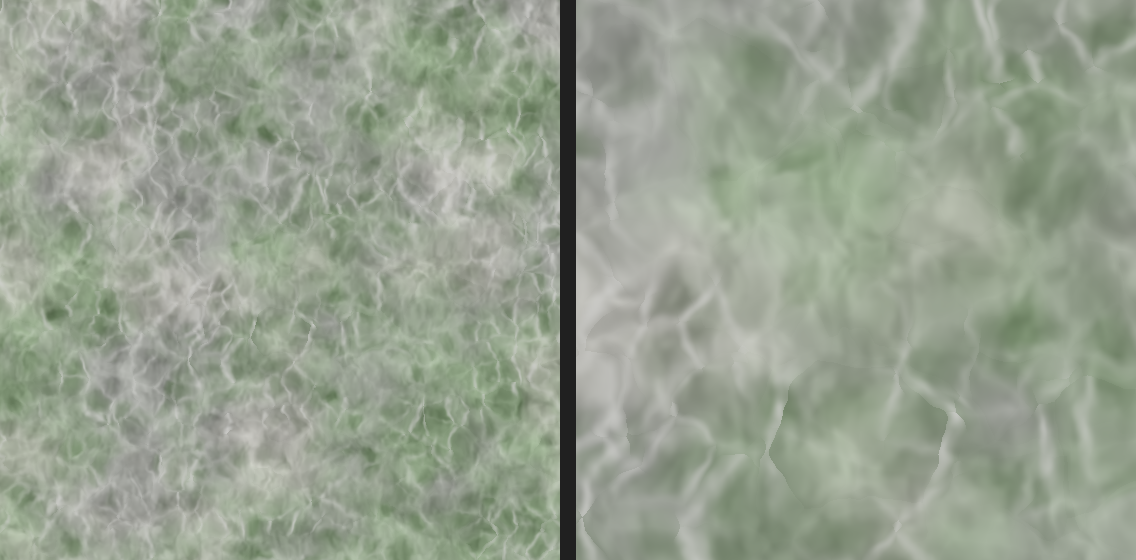
Left, the full canvas; right, a detail of the centre.
Reproduce this texture procedurally as a WebGL 1 fragment shader.

```glsl
precision highp float;

uniform vec2 u_resolution;

const vec3 GREY = vec3(0.602, 0.612, 0.590);
const vec3 GREEN = vec3(0.535, 0.605, 0.500);
const vec3 PALE = vec3(0.740, 0.730, 0.705);
const vec3 VEIN = vec3(0.800, 0.800, 0.790);

const float BROAD_SCALE = 3.5;
const float PATCH_SCALE = 9.0;
const float MOTTLE_SCALE = 20.0;
const float LARGE_CELLS = 15.0;
const float SMALL_CELLS = 25.0;
const vec2 GRAIN_SCALE = vec2(150.0, 90.0);
const float WARP = 0.030;
const float VEIN_WIDTH = 0.14;
const float PIT_DEPTH = 0.085;
const float MOTTLE_CONTRAST = 0.26;
const float GRAIN_CONTRAST = 0.075;

float hash(vec2 p) {
  vec3 q = fract(p.xyx * 0.1031);
  q += dot(q, q.yzx + 33.33);
  return fract((q.x + q.y) * q.z);
}

vec2 hash2(vec2 p) {
  return vec2(hash(p), hash(p + 71.7));
}

float noise(vec2 p) {
  vec2 i = floor(p);
  vec2 f = fract(p);
  f = f * f * (3.0 - 2.0 * f);
  float low = mix(hash(i), hash(i + vec2(1.0, 0.0)), f.x);
  float high = mix(hash(i + vec2(0.0, 1.0)), hash(i + 1.0), f.x);
  return mix(low, high, f.y);
}

float fbm(vec2 p) {
  float sum = 0.0;
  float amplitude = 0.533;
  for (int i = 0; i < 4; i++) {
    sum += amplitude * noise(p);
    p = mat2(1.6, 1.2, -1.2, 1.6) * p + 17.3;
    amplitude *= 0.5;
  }
  return sum;
}

// x: centre distance, y: border distance, z: cell random, w: border uprightness
vec4 cells(vec2 p) {
  vec2 home = floor(p);
  vec2 nearest = vec2(9.0);
  vec2 second = vec2(9.0);
  vec2 id = home;
  for (int y = -1; y <= 1; y++) {
    for (int x = -1; x <= 1; x++) {
      vec2 cell = home + vec2(float(x), float(y));
      vec2 offset = cell + hash2(cell) - p;
      if (dot(offset, offset) < dot(nearest, nearest)) {
        second = nearest;
        nearest = offset;
        id = cell;
      } else if (dot(offset, offset) < dot(second, second)) {
        second = offset;
      }
    }
  }
  vec2 across = normalize(second - nearest);
  float border = dot(0.5 * (nearest + second), across);
  return vec4(length(nearest), border, hash(id + 37.1), abs(across.x));
}

// Soft dark hollow, stronger in some cells
float pit(vec4 cell) {
  float core = 1.0 - smoothstep(0.10, 0.60, cell.x);
  return core * smoothstep(0.0, 0.20, cell.y) * smoothstep(0.15, 0.95, cell.z);
}

// Thin border line, mostly upright
float vein(vec4 cell) {
  float line = 1.0 - smoothstep(0.0, VEIN_WIDTH, cell.y);
  return line * mix(0.15, 1.0, cell.w * cell.w);
}

void main() {
  vec2 p = gl_FragCoord.xy / u_resolution.y;
  vec2 wobble = vec2(fbm(p * 22.0), fbm(p * 22.0 + 53.0)) - 0.5;
  vec2 q = p + WARP * wobble;

  vec4 large = cells(q * LARGE_CELLS);
  vec4 small = cells(q * SMALL_CELLS + 11.0);
  float pits = 0.6 * pit(large) + 0.8 * pit(small);
  float rims = exp(-7.0 * large.y) + 0.7 * exp(-6.0 * small.y);

  // Broad colour drift
  float drift = fbm(p * BROAD_SCALE + 5.0);
  float patches = fbm(q * PATCH_SCALE + 29.0);
  float greenness = 0.45 + 2.2 * (drift - 0.5) + 2.0 * (patches - 0.5) + 0.5 * pits;
  vec3 color = mix(GREY, GREEN, clamp(greenness, 0.0, 1.2));

  // Pale clouds
  float cloud = fbm(q * 6.0 + 83.0);
  color = mix(color, PALE, 0.60 * smoothstep(0.48, 0.78, cloud));

  // Mottling, hollows and rims
  float mottle = fbm(q * MOTTLE_SCALE + 41.0) - 0.5;
  float grain = noise(p * GRAIN_SCALE + 3.0 * wobble) - 0.5;
  color += MOTTLE_CONTRAST * mottle + GRAIN_CONTRAST * grain;
  color += 0.035 * rims - PIT_DEPTH * pits;

  // Broken bright veins
  float largeMask = smoothstep(0.48, 0.75, noise(p * 12.0 + 7.0));
  float smallMask = smoothstep(0.52, 0.80, noise(p * 15.0 + 61.0));
  float veins = max(vein(large) * largeMask, 0.8 * vein(small) * smallMask);
  color = mix(color, VEIN, 0.75 * veins * (0.8 + 0.8 * grain));

  gl_FragColor = vec4(color, 1.0);
}
```
